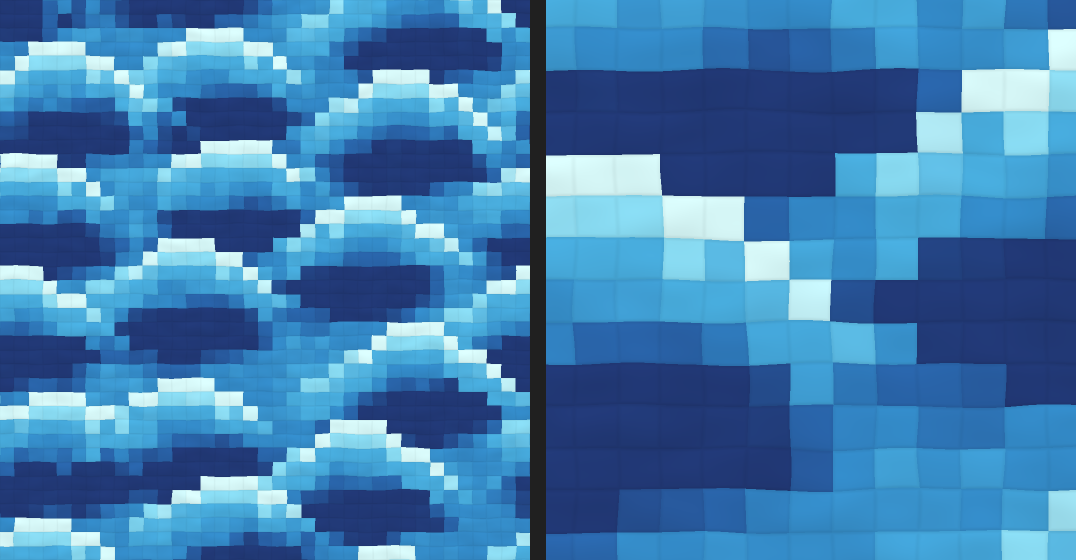
Left, the full canvas; right, a detail of the centre.
This pattern is drawn by a Shadertoy shader. Its source:

```glsl
// Mosaic sea: rows of blocky foam-capped waves over dark troughs.
#define GRID vec2(37.0, 40.0)   // mosaic cells across and down
#define COLUMNS 3               // wave columns across
#define WAVES 5                 // waves down each column
#define PITCH 8.3               // cells between waves in a column
#define STAGGER 5.1             // vertical shift from column to column
#define JITTER vec2(4.5, 1.6)   // random shift of each wave, in cells
#define BELLY vec2(6.3, 2.5)    // half size of the dark trough
#define WARP 0.16               // wobble of the cell edges
#define GRAIN 0.45              // tone variation between cells
#define SEAM 0.06               // darkening along the cell edges
#define SAMPLES 2               // antialiasing samples per axis

vec2 hash22(vec2 p) {
    vec3 q = fract(p.xyx * vec3(0.1031, 0.1030, 0.0973));
    q += dot(q, q.yzx + 33.33);
    return fract((q.xx + q.yz) * q.zy);
}

float cornerSlope(vec2 corner, vec2 offset) {
    return dot(hash22(corner) * 2.0 - 1.0, offset);
}

float gradientNoise(vec2 p) {
    vec2 i = floor(p), f = fract(p);
    vec2 u = f * f * f * (f * (f * 6.0 - 15.0) + 10.0);
    vec2 e = vec2(1.0, 0.0);
    return mix(mix(cornerSlope(i, f), cornerSlope(i + e, f - e), u.x),
               mix(cornerSlope(i + e.yx, f - e.yx), cornerSlope(i + 1.0, f - 1.0), u.x), u.y);
}

// Tone runs from navy (0) to foam (5).
vec3 seaColor(float tone) {
    vec3 ramp[6] = vec3[6](
        vec3(0.13, 0.22, 0.46), vec3(0.16, 0.39, 0.66), vec3(0.20, 0.54, 0.78),
        vec3(0.28, 0.67, 0.86), vec3(0.53, 0.85, 0.94), vec3(0.84, 0.97, 0.97));
    tone = clamp(tone, 0.0, 4.999);
    int k = int(tone);
    return mix(ramp[k], ramp[k + 1], smoothstep(0.1, 0.9, fract(tone)));
}

// Foam stair and the lit water just below it; p is in cells from the peak.
float crestTone(vec2 p, vec2 shape) {
    float slope = p.x < 0.0 ? mix(0.45, 0.7, shape.y) : mix(0.65, 0.85, shape.x);
    float depth = p.y - floor(slope * max(abs(p.x) - 0.5, 0.0));
    if (depth < 0.0 || depth > 2.0) return 0.0;
    float leftReach = mix(5.0, 8.5, shape.x), rightReach = mix(3.0, 6.0, shape.y);
    float beyond = max(max(-p.x - leftReach, p.x - rightReach), 0.0);
    float foam = 5.2 - 1.1 * smoothstep(2.0, 6.0, -p.x);
    float under = abs(p.x) < 2.5 ? 4.1 : 3.3;
    return (depth < 0.5 ? foam : depth < 1.5 ? under : 2.9) - 1.2 * beyond;
}

// Dark trough below the crest, leaning left as it sinks.
float troughTone(vec2 p, float ragged) {
    vec2 q = vec2(p.x + 0.5 * (p.y - 6.0), p.y - 6.3) / BELLY;
    return 2.5 * smoothstep(0.62, 1.3, length(q) + ragged);
}

float cellTone(vec2 cell) {
    float streak = gradientNoise(cell * vec2(0.13, 0.47) + 7.3);
    float ragged = 0.45 * gradientNoise(cell * vec2(0.37, 0.71) + 3.1);
    float water = 2.35 + 1.1 * streak;
    float crest = 0.0;
    for (int c = 0; c < COLUMNS; c++) {
        for (int r = -1; r <= WAVES; r++) {
            vec2 id = vec2(c, r);
            vec2 start = vec2(15.0 + id.x * GRID.x / float(COLUMNS),
                              1.5 + mod(id.x * STAGGER, PITCH) + id.y * PITCH);
            vec2 peak = floor(start + (hash22(id + 11.7) - 0.5) * JITTER);
            vec2 p = cell - peak;
            p.x = mod(p.x + floor(0.5 * GRID.x), GRID.x) - floor(0.5 * GRID.x);
            water = min(water, troughTone(p, ragged));
            crest = max(crest, crestTone(p, hash22(id + 41.3)));
        }
    }
    return max(water, crest) + GRAIN * (hash22(cell + 5.0).x - 0.5);
}

vec3 mosaic(vec2 uv) {
    vec2 g = vec2(uv.x, 1.0 - uv.y) * GRID;
    g += WARP * vec2(gradientNoise(g * 0.55), gradientNoise(g * 0.45 + 19.0));
    vec2 cell = floor(g), f = fract(g);
    vec3 color = seaColor(cellTone(cell));
    // Soft paint mottling, a slight slant of light, and thin seams
    color *= 1.0 + 0.07 * gradientNoise(g * vec2(0.6, 1.4)) + 0.05 * (0.5 - f.y);
    vec2 edge = min(f, 1.0 - f);
    vec2 seam = 1.0 - smoothstep(0.0, 0.09, edge);
    return color * (1.0 - SEAM * max(seam.y, 0.6 * seam.x));
}

void mainImage(out vec4 fragColor, in vec2 fragCoord) {
    vec3 sum = vec3(0.0);
    for (int i = 0; i < SAMPLES * SAMPLES; i++) {
        vec2 offset = (vec2(i % SAMPLES, i / SAMPLES) + 0.5) / float(SAMPLES) - 0.5;
        sum += mosaic((fragCoord + offset) / iResolution.xy);
    }
    fragColor = vec4(sum / float(SAMPLES * SAMPLES), 1.0);
}
```
